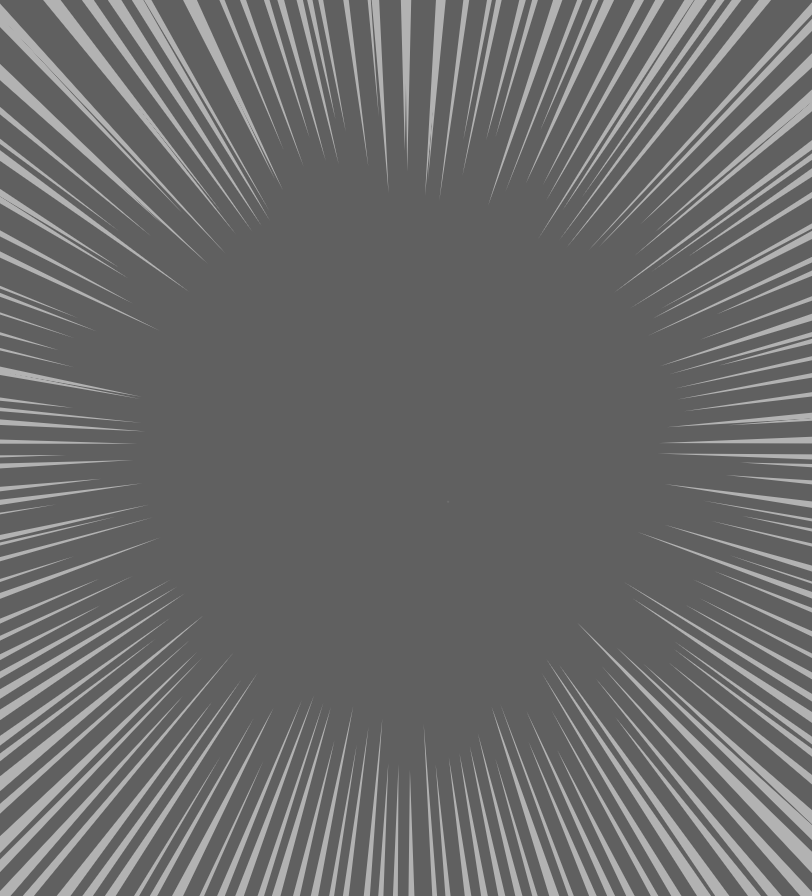
Reproduce this background procedurally as a Shadertoy shader.

```glsl
const float TAU = 6.2831853;
const float RAY_COUNT = 168.0;
const vec3 GROUND = vec3(0.378);
const vec3 STREAK = vec3(0.70);

float hash(float n, float seed) {
    return fract(sin(n * 12.9898 + seed * 78.233) * 4375.85);
}

// Box-filtered coverage of a band, stays smooth when thinner than a pixel
float bandCoverage(float dist, float halfWidth, float pixel) {
    float outer = clamp((halfWidth - dist) / pixel + 0.5, 0.0, 1.0);
    float inner = clamp((-halfWidth - dist) / pixel + 0.5, 0.0, 1.0);
    return outer - inner;
}

// Uneven clear zone in the middle
float clearRadius(float angle) {
    return 0.284 - 0.01 * cos(angle) + 0.005 * sin(3.0 * angle + 1.0);
}

// One wedge that starts at its tip and widens outward
float wedge(float radius, float angle, float cell, float count, float pixel) {
    float id = mod(cell, count);
    float cellAngle = id / count * TAU;
    float spread = 0.85 + 0.4 * sin(cellAngle);
    float jitter = (hash(id, 1.0) - 0.5) * spread;
    float rayAngle = (cell + 0.5 + jitter) / count * TAU;
    float tip = clearRadius(cellAngle) + 0.11 * pow(hash(id, 2.0), 1.4);
    float slope = mix(0.012, 0.024, hash(id, 3.0));
    float halfWidth = max(radius - tip, 0.0) * slope;
    return bandCoverage(radius * abs(angle - rayAngle), halfWidth, pixel);
}

// Angular cellular pattern of wedges
float speedLines(vec2 p, float count, float pixel) {
    float radius = length(p);
    float angle = atan(p.y, p.x);
    float home = floor(angle / TAU * count);
    float coverage = 0.0;
    for (int i = -2; i <= 2; i++) {
        float ray = wedge(radius, angle, home + float(i), count, pixel);
        coverage = max(coverage, ray);
    }
    return coverage;
}

float speck(vec2 p, vec2 center, float radius, float pixel) {
    return 1.0 - smoothstep(-pixel, pixel, length(p - center) - radius);
}

void mainImage(out vec4 fragColor, in vec2 fragCoord) {
    float pixel = 1.0 / iResolution.y;
    vec2 p = (fragCoord - 0.5 * iResolution.xy) * pixel;
    // Keep the polar angle defined at the centre
    p += vec2(1e-5);

    float light = speedLines(p, RAY_COUNT, pixel);
    light = max(light, 0.25 * speck(p, vec2(0.047, -0.06), 0.0008, pixel));
    fragColor = vec4(mix(GROUND, STREAK, light), 1.0);
}
```
